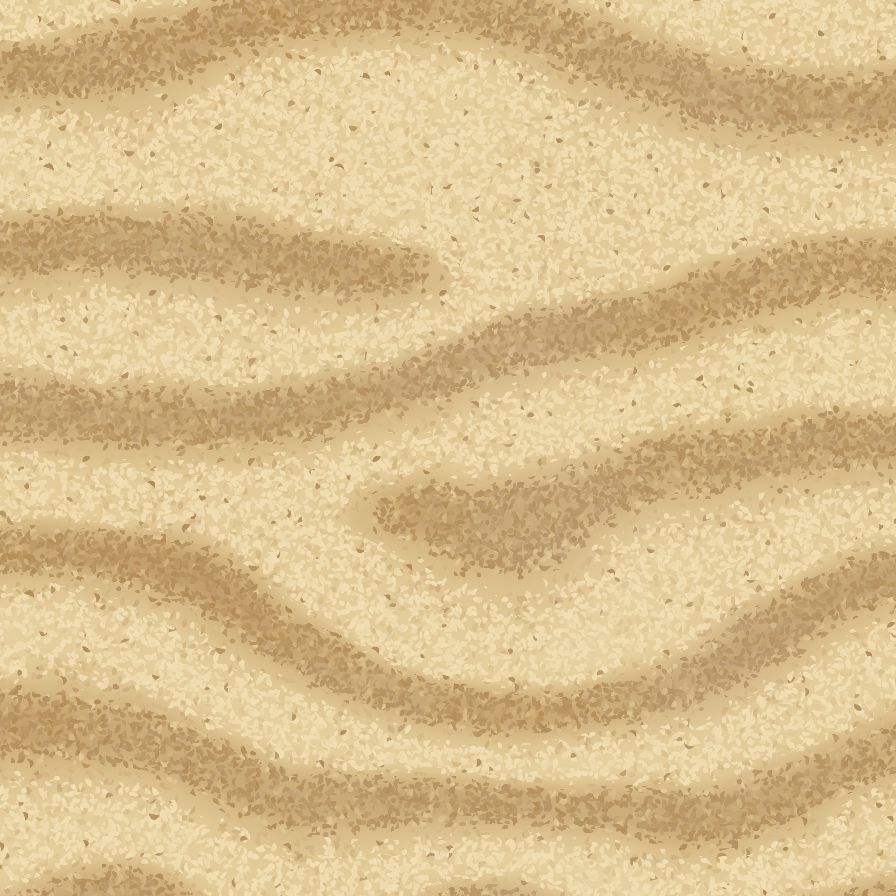
A Shadertoy shader for this texture:

```glsl
const float TAU = 6.28318;
const float RIPPLES = 5.25;               // ripples per canvas height
const float RIPPLE_START = 0.14;          // height of the lowest ripple
const vec2 UPPER_FORK = vec2(0.49, 0.69); // a ripple ends here
const vec2 LOWER_FORK = vec2(0.41, 0.43); // a ripple begins here
const float GRAIN_CELLS = 108.0;
const int GRAIN_LAYERS = 3;
const float DARK_SHARE = 0.72;            // grains present in troughs
const float LIGHT_SHARE = 0.66;           // grains present on crests
const float STRAY_SHARE = 0.13;           // grains of odd tone anywhere
const float GROUND_LIGHT = 0.20;
const float GROUND_DARK = 0.78;

const vec3 CREST = vec3(0.945, 0.870, 0.700);
const vec3 SAND = vec3(0.888, 0.798, 0.598);
const vec3 SLOPE = vec3(0.828, 0.708, 0.505);
const vec3 TROUGH = vec3(0.710, 0.570, 0.375);
const vec3 GREY_SHIFT = vec3(0.015, 0.035, 0.070);

float hash(vec2 p) {
    return fract(sin(dot(p, vec2(127.1, 311.7))) * 43758.5453);
}

float noise(vec2 p) {
    vec2 i = floor(p), f = fract(p);
    f = f * f * (3.0 - 2.0 * f);
    return mix(mix(hash(i), hash(i + vec2(1, 0)), f.x),
               mix(hash(i + vec2(0, 1)), hash(i + vec2(1, 1)), f.x), f.y);
}

float bell(float x, float centre, float width) {
    float d = (x - centre) / width;
    return exp(-d * d);
}

float turn(vec2 v) {
    return atan(v.y, v.x) / TAU;
}

// Offset from the nearest dark band, in ripples
float wrapPhase(float phase) {
    return fract(phase + 0.5) - 0.5;
}

// Ripple phase: whole numbers lie on the dark bands
float ripplePhase(vec2 p) {
    float phase = (p.y - RIPPLE_START) * RIPPLES;
    phase += bell(p.y, 0.28, 0.16) * (0.2 - 0.50 * cos(TAU * (p.x - 0.07)));
    phase += bell(p.y, 0.66, 0.13) * 0.18 * (1.0 - cos(TAU * p.x));
    phase -= smoothstep(0.7, 1.0, p.y) * 0.22 * (1.0 - cos(TAU * (p.x + 0.05)));
    phase += (1.0 - smoothstep(0.0, 0.2, p.y)) * 0.2 * cos(TAU * 2.3 * (p.x - 0.78));
    phase += turn(p - LOWER_FORK) - turn(p - UPPER_FORK);
    return phase + 0.12 * (noise(p * 7.0) - 0.5) + 0.05 * (noise(p * 19.0) - 0.5);
}

// Shade from 0 on the crest to 1 in the trough, with a long slope below
float rippleShade(vec2 p) {
    float phase = ripplePhase(p);
    vec2 h = vec2(0.02, 0.0);
    vec2 slope = vec2(wrapPhase(ripplePhase(p + h) - phase),
                      wrapPhase(ripplePhase(p + h.yx) - phase)) / h.x;
    // Even out the band width where ripples crowd or spread
    float t = wrapPhase(phase) * sqrt(RIPPLES / clamp(length(slope), 2.2, 9.0));
    float above = 1.0 - smoothstep(0.03, 0.31, t);
    float below = 1.0 - 0.5 * smoothstep(0.05, 0.23, -t) - 0.5 * smoothstep(0.13, 0.46, -t);
    float shade = t > 0.0 ? above : below;
    float forkDistance = min(length(p - UPPER_FORK), length(p - LOWER_FORK));
    shade = mix(0.45, shade, smoothstep(0.0, 0.05, forkDistance));
    return 0.09 + 0.84 * shade + 0.16 * (noise(p * 6.0 + 31.0) - 0.5);
}

vec3 sandColor(float tone, float grey) {
    vec3 color = mix(CREST, SAND, smoothstep(0.0, 0.32, tone));
    color = mix(color, SLOPE, smoothstep(0.25, 0.62, tone));
    color = mix(color, TROUGH, smoothstep(0.55, 1.0, tone));
    return color + GREY_SHIFT * (grey - 0.4) * smoothstep(0.2, 0.8, tone);
}

// Bent, randomly turned chip with cut corners, returns its coverage
float chip(vec2 q, vec2 id, float blur) {
    float angle = TAU * hash(id + 3.7);
    float c = cos(angle), s = sin(angle);
    q = mat2(c, -s, s, c) * q;
    vec2 size = vec2(mix(0.30, 0.62, hash(id + 8.1)), mix(0.17, 0.34, hash(id + 5.3)));
    q.y += (hash(id + 1.9) - 0.5) * 2.0 * (q.x * q.x - 0.06);
    vec2 a = abs(q) / size;
    float d = (max(max(a.x, a.y), (a.x + a.y) / 1.35) - 1.0) * size.y;
    return 1.0 - smoothstep(-0.4 * blur, 0.4 * blur, d);
}

void mainImage(out vec4 fragColor, in vec2 fragCoord) {
    vec2 p = fragCoord / iResolution.y;
    float blur = GRAIN_CELLS / iResolution.y;
    float shade = rippleShade(p);
    float grey = noise(p * 5.0 + 12.0);

    // Smooth ground
    vec3 color = sandColor(mix(GROUND_LIGHT, GROUND_DARK, shade), grey);

    // Dark grains gather in troughs, light ones on crests, few on the slopes
    float clump = 0.7 + 0.6 * noise(p * 32.0);
    float darkShare = DARK_SHARE * clump * smoothstep(0.40, 0.82, shade);
    float lightShare = LIGHT_SHARE * clump * (1.0 - smoothstep(0.12, 0.48, shade));
    for (int layer = 0; layer < GRAIN_LAYERS; layer++) {
        vec2 g = p * GRAIN_CELLS + 17.37 * float(layer);
        vec2 cell = floor(g);
        for (int y = -1; y <= 1; y++)
        for (int x = -1; x <= 1; x++) {
            vec2 corner = cell + vec2(x, y);
            vec2 id = corner + 211.0 * float(layer);
            vec2 centre = corner + vec2(hash(id), hash(id + 57.3));
            float cover = chip(g - centre, id, blur);
            float pick = hash(id + 9.4), vary = hash(id + 2.2);
            float dark = step(pick, darkShare), light = step(1.0 - lightShare, pick);
            float stray = step(1.0 - STRAY_SHARE, hash(id + 6.6));
            float tone = mix(0.14 * vary, 0.80 + 0.20 * vary, dark);
            float oddTone = shade + mix(0.38, -0.42, smoothstep(0.3, 0.7, shade)) * (0.4 + 0.6 * vary);
            tone = mix(tone, clamp(oddTone, 0.0, 1.0), stray);
            float grainGrey = grey + 1.0 * (hash(id + 4.8) - 0.5);
            cover *= max(stray, max(dark, light));
            color = mix(color, sandColor(tone, grainGrey), cover);
        }
    }
    fragColor = vec4(color, 1.0);
}
```
